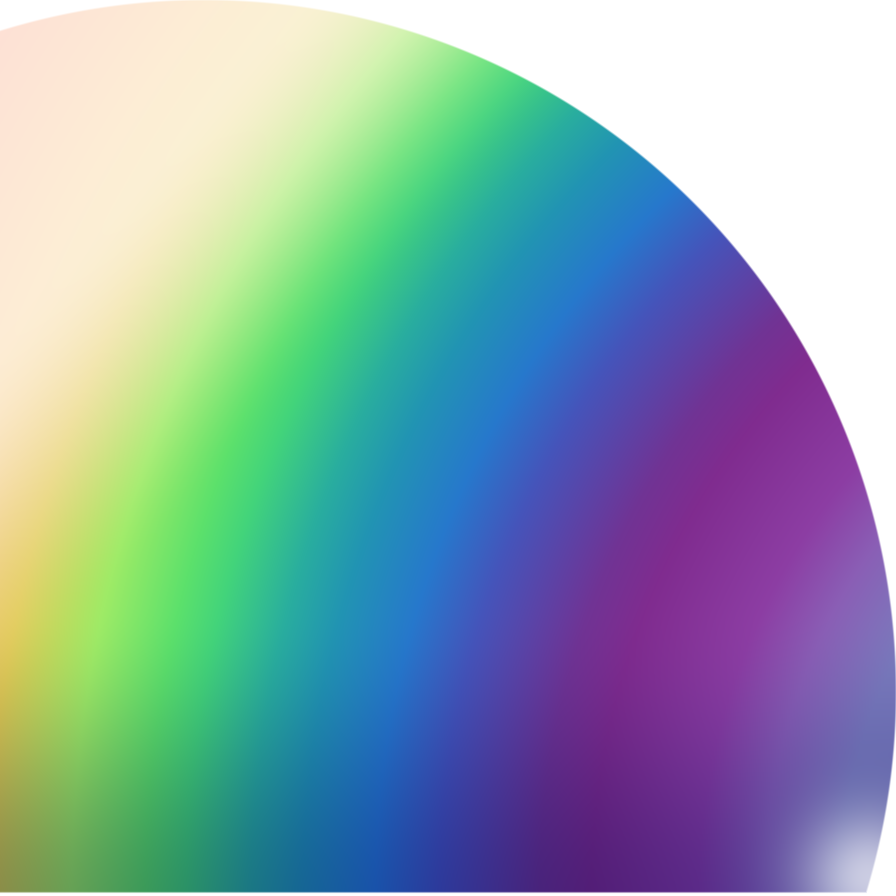
This background is drawn by a three.js fragment shader. Its source:

```glsl
#define DISC_CENTER vec2(0.228, 0.228)
#define DISC_RADIUS 0.772
#define FLOOR_Y 0.004
#define EDGE_SOFTNESS 0.0015
#define BAND_CENTER vec2(1.51, 0.004)
#define HAZE_AXIS vec2(0.747, 0.664)
#define HAZE_STRENGTH 0.82
#define SHADE_HEIGHT 0.32
#define SHADE_TINT vec3(0.64, 0.68, 0.83)
#define GLOW_CENTER vec2(0.97, 0.02)
#define GLOW_RADIUS 0.075
#define GLOW_STRENGTH 0.7

varying vec2 vUv;

vec3 addStop(vec3 color, vec3 next, float from, float to, float d) {
  return mix(color, next, clamp((d - from) / (to - from), 0.0, 1.0));
}

// Spectrum from lavender to coral, by distance from the band center
vec3 spectrum(float d) {
  vec3 lavender = vec3(0.48, 0.48, 0.74);
  vec3 violet = vec3(0.54, 0.37, 0.71);
  vec3 orchid = vec3(0.55, 0.24, 0.64);
  vec3 plum = vec3(0.50, 0.17, 0.56);
  vec3 purple = vec3(0.44, 0.20, 0.58);
  vec3 indigo = vec3(0.27, 0.33, 0.73);
  vec3 blue = vec3(0.15, 0.47, 0.80);
  vec3 cyan = vec3(0.13, 0.58, 0.70);
  vec3 teal = vec3(0.16, 0.68, 0.62);
  vec3 green = vec3(0.26, 0.83, 0.48);
  vec3 leaf = vec3(0.36, 0.88, 0.42);
  vec3 lime = vec3(0.62, 0.92, 0.40);
  vec3 gold = vec3(0.88, 0.79, 0.33);
  vec3 orange = vec3(0.95, 0.70, 0.35);
  vec3 coral = vec3(0.97, 0.40, 0.35);

  vec3 color = addStop(lavender, violet, 0.573, 0.658, d);
  color = addStop(color, orchid, 0.658, 0.730, d);
  color = addStop(color, plum, 0.730, 0.850, d);
  color = addStop(color, purple, 0.850, 0.908, d);
  color = addStop(color, indigo, 0.908, 1.020, d);
  color = addStop(color, blue, 1.020, 1.091, d);
  color = addStop(color, cyan, 1.091, 1.172, d);
  color = addStop(color, teal, 1.172, 1.230, d);
  color = addStop(color, green, 1.230, 1.302, d);
  color = addStop(color, leaf, 1.302, 1.348, d);
  color = addStop(color, lime, 1.348, 1.430, d);
  color = addStop(color, gold, 1.430, 1.523, d);
  color = addStop(color, orange, 1.523, 1.615, d);
  return addStop(color, coral, 1.615, 1.810, d);
}

void main() {
  vec2 p = vUv;
  vec3 paper = vec3(1.0);
  vec3 color = spectrum(distance(p, BAND_CENTER));

  // Pale haze in the upper left
  float hazeDepth = dot(vec2(p.x, 1.0 - p.y), HAZE_AXIS);
  float haze = 1.0 - smoothstep(0.247, 0.534, hazeDepth);
  color = mix(color, vec3(1.0, 0.98, 0.94), HAZE_STRENGTH * haze);

  // Shade along the floor
  float shade = 1.0 - smoothstep(-0.02, SHADE_HEIGHT, p.y);
  color *= mix(vec3(1.0), SHADE_TINT, shade);

  // Soft glow in the lower right corner
  vec2 glowOffset = (p - GLOW_CENTER) / GLOW_RADIUS;
  color = mix(color, paper, GLOW_STRENGTH * exp(-dot(glowOffset, glowOffset)));

  // Disc cut off by the floor
  float edge = max(distance(p, DISC_CENTER) - DISC_RADIUS, FLOOR_Y - p.y);
  float outside = smoothstep(-EDGE_SOFTNESS, EDGE_SOFTNESS, edge);
  gl_FragColor = vec4(mix(color, paper, outside), 1.0);
}
```
